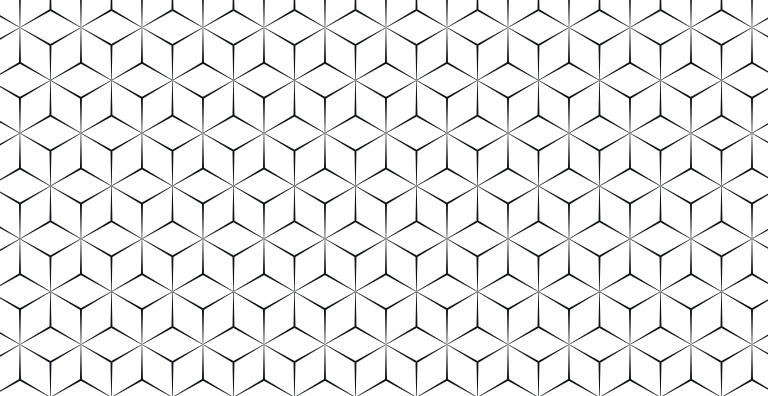
Give the GLSL for this pattern, as a Shadertoy shader.

```glsl
const float EDGE_LENGTH = 0.08894;              // share of the canvas height
const vec2 NODE_OFFSET = vec2(-0.81, 0.341);    // in edge lengths from the centre
const float NODE_HALF_WIDTH = 0.007;
const float CORNER_HALF_WIDTH = 0.028;
const vec3 PAPER = vec3(1.0);
const vec3 INK = vec3(0.06, 0.075, 0.09);

// Offset from the nearest six-spoke node of a triangular lattice
vec2 nearestNodeOffset(vec2 p) {
    vec2 period = vec2(sqrt(3.0), 3.0);
    vec2 a = mod(p + 0.5 * period, period) - 0.5 * period;
    vec2 b = mod(p, period) - 0.5 * period;
    return dot(a, a) < dot(b, b) ? a : b;
}

// Fold all six spokes onto the one pointing up
vec2 foldSpokes(vec2 q) {
    vec2 mirror = vec2(0.5 * sqrt(3.0), -0.5);
    q = abs(q);
    return q - 2.0 * max(dot(q, mirror), 0.0) * mirror;
}

// Overlap of a pixel with a stroke, exact for strokes thinner than a pixel
float strokeCoverage(float dist, float halfWidth, float pixel) {
    float low = max(-halfWidth, dist - 0.5 * pixel);
    float high = min(halfWidth, dist + 0.5 * pixel);
    return clamp((high - low) / pixel, 0.0, 1.0);
}

// Spoke of unit length, widening from the node to a rounded cube corner
float taperedSpoke(vec2 q, float thin, float thick, float pixel) {
    float along = clamp(q.y, 0.0, 1.0);
    float dist = length(q - vec2(0.0, along));
    return strokeCoverage(dist, mix(thin, thick, along), pixel);
}

void mainImage(out vec4 fragColor, in vec2 fragCoord) {
    float pixel = 1.0 / (iResolution.y * EDGE_LENGTH);
    vec2 p = (fragCoord - 0.5 * iResolution.xy) * pixel - NODE_OFFSET;

    vec2 q = foldSpokes(nearestNodeOffset(p));
    float ink = taperedSpoke(q, NODE_HALF_WIDTH, CORNER_HALF_WIDTH, pixel);

    fragColor = vec4(mix(PAPER, INK, ink), 1.0);
}
```
